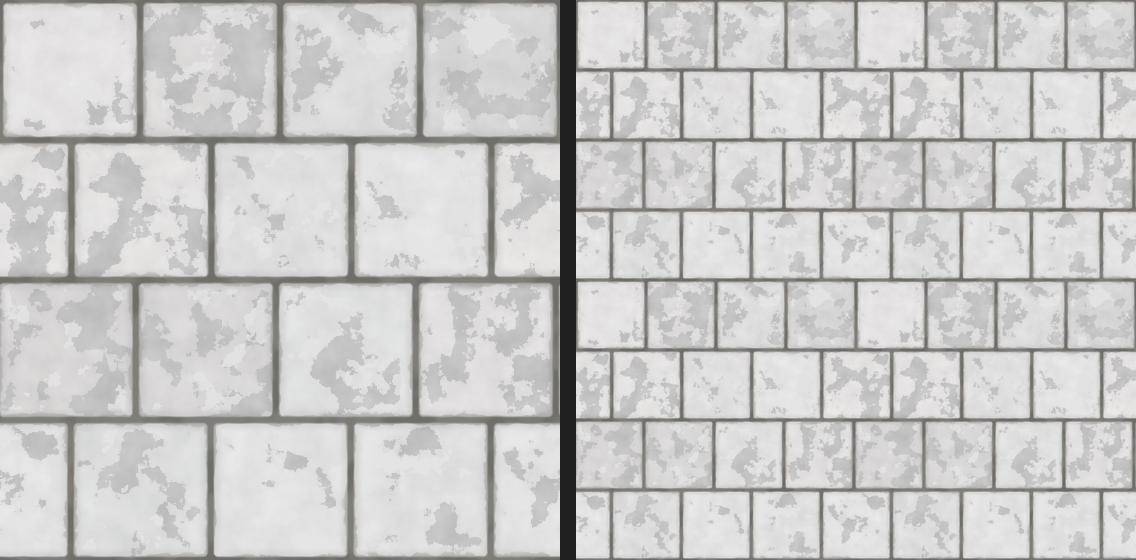
Left, the tile; right, the same tile 2 across and 2 down.
Give the GLSL for this texture, as a Shadertoy shader.

```glsl
// Pale square stone tiles in staggered courses with dark, soft joints.
// Each tile seeds its own wrapping gradient noise for tone, ragged grey wear
// patches and chipped rims, so the whole sheet repeats without a seam.

#define TILES 4.0                          // tiles across and down
#define JOINT 0.019                        // half joint width, in tiles
#define CORNER 0.035                       // corner radius, in tiles
#define CHIP_DEPTH 0.075                   // reach of the chipped rim, in tiles
#define WEAR_FREQ 12.0                     // wear patches across the canvas
#define GROUT_DARK vec3(0.44, 0.43, 0.41)
#define GROUT_LIGHT vec3(0.53, 0.52, 0.50)
#define RIM vec3(0.67, 0.66, 0.645)
#define STONE_DIM vec3(0.842, 0.840, 0.840)
#define STONE_LIGHT vec3(0.892, 0.890, 0.890)
#define WEAR vec3(0.755, 0.753, 0.753)

float hash(vec3 p) {
    p = fract(p * 0.1031);
    p += dot(p, p.zyx + 31.32);
    return fract((p.x + p.y) * p.z);
}

// Slope contribution of one lattice corner, wrapped at the period
float corner(vec2 cell, vec2 toPoint, float period, float seed) {
    float angle = 6.2832 * hash(vec3(mod(cell, period), seed));
    return dot(vec2(cos(angle), sin(angle)), toPoint);
}

// Gradient noise around zero; freq must be a whole number
float noise(vec2 uv, float freq, float seed) {
    vec2 p = uv * freq + fract(seed * 0.37);
    vec2 i = floor(p), f = p - i;
    vec2 s = f * f * f * (f * (f * 6.0 - 15.0) + 10.0);
    vec2 e = vec2(1.0, 0.0);
    float low = mix(corner(i, f, freq, seed), corner(i + e, f - e, freq, seed), s.x);
    float high = mix(corner(i + e.yx, f - e.yx, freq, seed),
                     corner(i + 1.0, f - 1.0, freq, seed), s.x);
    return mix(low, high, s.y);
}

float fbm(vec2 uv, float freq, float seed, int octaves) {
    float sum = 0.0, amp = 1.0;
    for (int k = 0; k < octaves; k++) {
        sum += amp * noise(uv, freq, seed + 7.3 * float(k));
        freq *= 2.0;
        amp *= 0.58;
    }
    return sum;
}

// Distance inward from the joint centre line, with rounded corners
float insetDistance(vec2 local) {
    vec2 q = abs(local - 0.5) - (0.5 - JOINT - CORNER);
    float box = length(max(q, 0.0)) + min(max(q.x, q.y), 0.0) - CORNER;
    return JOINT - box;
}

vec3 stone(vec2 uv, float inset, vec2 id, float seed) {
    // Base tone: per-tile lightness, faint warm or cool tint, soft clouds
    float tone = hash(vec3(id, 41.0));
    float cloud = fbm(uv, 16.0, seed + 3.0, 4);
    vec3 color = mix(STONE_DIM, STONE_LIGHT, smoothstep(0.0, 0.75, tone));
    color += mix(vec3(-0.005, 0.001, 0.0), vec3(0.006, -0.004, -0.003),
                 hash(vec3(id, 67.0)));
    color += 0.035 * cloud;

    // Ragged wear patches, more widespread on some tiles than on others
    float wear = fbm(uv, WEAR_FREQ, seed + 11.0, 6) + 0.6 * noise(uv, 8.0, seed + 23.0);
    float limit = mix(0.03, 0.48, hash(vec3(id, 89.0)));
    limit += 0.25 * (1.0 - smoothstep(0.02, 0.12, inset));
    float patchMask = smoothstep(limit - 0.035, limit + 0.035, wear);
    float haze = smoothstep(limit - 0.3, limit + 0.1, wear);
    color = mix(color, WEAR, 0.12 * haze);
    color = mix(color, WEAR + 0.05 * cloud, 0.88 * patchMask);

    // Pale islands where the surface has flaked
    float flake = fbm(uv, WEAR_FREQ, seed + 37.0, 5);
    float island = smoothstep(0.27, 0.33, flake) * smoothstep(0.03, 0.09, inset);
    return mix(color, STONE_LIGHT + 0.01, 0.75 * island);
}

void mainImage(out vec4 fragColor, in vec2 fragCoord) {
    vec2 uv = fragCoord / iResolution.xy;

    // Staggered courses, listed from the bottom up
    float shift[4] = float[4](0.505, 0.97, 0.51, 0.0);
    float row = mod(floor(uv.y * TILES), TILES);
    vec2 grid = uv * TILES - vec2(shift[int(row) % 4], 0.0);
    vec2 id = vec2(mod(floor(grid.x), TILES), row);
    float seed = 13.0 + floor(900.0 * hash(vec3(id, 5.0)));

    // Edge distance with a slight wobble
    float inset = insetDistance(fract(grid));
    float edge = inset + 0.004 * noise(uv, 40.0, seed + 51.0);

    // Stone, shaded softly towards its rim
    vec3 color = stone(uv, inset, id, seed);
    color *= mix(0.93, 1.0, smoothstep(0.015, 0.10, edge));

    // Chipped rim of uneven depth
    float spread = 0.35 + 1.1 * noise(uv, 14.0, seed + 61.0);
    float ragged = 0.5 + 0.7 * fbm(uv, 52.0, seed + 71.0, 3);
    float depth = JOINT + 0.004 + CHIP_DEPTH * max(spread, 0.0) * max(ragged, 0.0);
    float rim = 1.0 - smoothstep(depth - 0.006, depth + 0.008, edge);
    vec3 rimColor = mix(RIM, color, smoothstep(JOINT, JOINT + 0.06, edge));
    color = mix(color, rimColor, 0.85 * rim);

    // Joint with dark stains that run on from tile to tile
    float stain = smoothstep(-0.25, 0.3, fbm(uv, 12.0, 2.0, 3));
    vec3 grout = mix(GROUT_LIGHT, GROUT_DARK, 0.3 + 0.7 * stain);
    color = mix(grout, color, smoothstep(JOINT - 0.006, JOINT + 0.012, edge));

    fragColor = vec4(clamp(color, 0.0, 1.0), 1.0);
}
```
